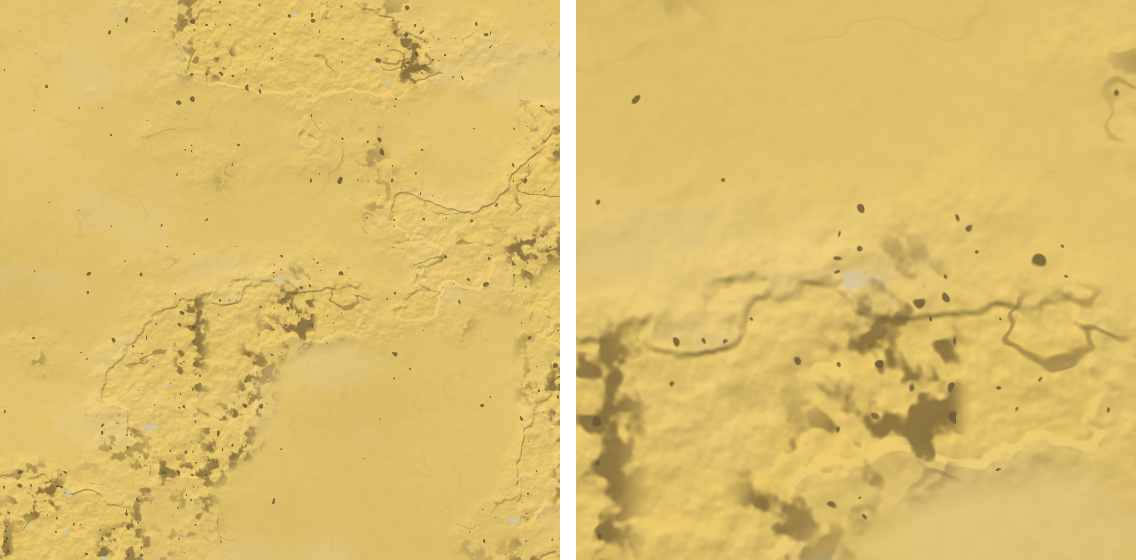
Left: the whole. Right: its middle third, enlarged.
A Shadertoy shader for this texture:

```glsl
// Weathered yellow plaster wall with flaked paint, hairline cracks, pits and grime.

float hash(vec2 p) {
    return fract(sin(dot(p, vec2(127.1, 311.7))) * 43758.5);
}

float noise(vec2 p) {
    vec2 i = floor(p), f = fract(p);
    f = f * f * (3.0 - 2.0 * f);
    return mix(mix(hash(i), hash(i + vec2(1, 0)), f.x),
               mix(hash(i + vec2(0, 1)), hash(i + vec2(1, 1)), f.x), f.y);
}

float fbm(vec2 p, int octaves) {
    float sum = 0.0, total = 0.0, amp = 0.5;
    for (int i = 0; i < octaves; i++) {
        sum += amp * noise(p);
        total += amp;
        p = mat2(1.6, 1.2, -1.2, 1.6) * p + 17.3;
        amp *= 0.5;
    }
    return sum / total;
}

// Wear gathers along the top, the lower left and the right edge.
float wear(vec2 p) {
    float top = smoothstep(0.77, 0.93, p.y);
    float corner = smoothstep(0.68, 0.35, p.x) * smoothstep(0.6, 0.42, p.y);
    float side = smoothstep(0.86, 0.97, p.x);
    return fbm(p * vec2(4.0, 5.0) + 3.7, 4) + 0.2 * max(top, max(corner, side));
}

float flaked(vec2 p, float w) {
    float ragged = w + 0.14 * (fbm(p * 26.0, 4) - 0.5);
    return smoothstep(0.70, 0.72, ragged);
}

// Surface relief: lost paint layer plus coarse and fine roughness.
float height(vec2 p) {
    float w = wear(p);
    float worn = smoothstep(0.52, 0.76, w);
    float coarse = 0.008 * fbm(p * vec2(20.0, 26.0) + 8.1, 3);
    float fine = 0.006 * fbm(p * 75.0, 3);
    return (coarse + fine) * (0.08 + 0.92 * worn) - 0.005 * flaked(p, w);
}

// Small irregular holes, one at most per cell.
float pits(vec2 p, float cells, float density) {
    p += 0.006 * (vec2(noise(p * 110.0), noise(p * 110.0 + 40.0)) - 0.5);
    vec2 id = floor(p * cells);
    vec2 centre = 0.35 + 0.3 * vec2(hash(id + 3.1), hash(id + 7.9));
    vec2 d = (fract(p * cells) - centre) * vec2(1.0, 0.6 + 0.5 * hash(id + 5.3));
    float radius = mix(0.06, 0.2, pow(hash(id + 9.7), 2.0));
    return step(hash(id), density) * smoothstep(radius + 0.04, radius - 0.04, length(d));
}

void mainImage(out vec4 fragColor, in vec2 fragCoord) {
    vec2 p = fragCoord / iResolution.xy;
    float w = wear(p);
    float worn = smoothstep(0.52, 0.76, w);

    // Paint with broad fading and chalky patches
    vec3 color = vec3(0.875, 0.755, 0.42);
    float chalk = smoothstep(0.54, 0.72, fbm(p * vec2(5.0, 8.0) + 31.0, 5));
    color = mix(color, vec3(0.885, 0.77, 0.48), 0.8 * chalk);
    color *= 1.0 + 0.08 * (fbm(p * vec2(3.0, 4.0) + 52.0, 4) - 0.5);
    color = mix(color, vec3(0.89, 0.76, 0.39), 0.45 * flaked(p, w));
    color *= 1.0 + 0.025 * (fbm(p * 160.0, 2) - 0.5);

    // Light falling from the upper left
    vec2 toLight = vec2(-0.4, 0.9);
    float slope = (height(p + toLight * 0.002) - height(p - toLight * 0.001)) / 0.003;
    color *= 1.0 + clamp(-0.2 * slope, -0.38, 0.06);

    // Broken hairline cracks
    float ridge = abs(fbm(p * vec2(6.0, 10.0) + 71.0, 5) - 0.5);
    float gaps = smoothstep(0.52, 0.66, noise(p * 17.0 + 23.0));
    float crack = smoothstep(0.013, 0.002, ridge) * gaps * (0.12 + 0.88 * worn);
    color = mix(color, vec3(0.53, 0.43, 0.24), 0.6 * crack);

    // Bare pale mortar
    float mortar = smoothstep(0.8, 0.88, fbm(p * 42.0 + 61.0, 2));
    mortar *= worn * smoothstep(0.45, 0.65, noise(p * 9.0 + 14.0));
    color = mix(color, vec3(0.79, 0.77, 0.68), 0.8 * mortar);

    // Speckled grime in upright clusters
    float cluster = worn * smoothstep(0.6, 0.82, noise(p * vec2(15.0, 9.0) + 5.0));
    float speckle = smoothstep(0.5, 0.68, fbm(p * 65.0 + 90.0, 3));
    color = mix(color, vec3(0.44, 0.36, 0.20), 0.75 * cluster * speckle);

    // Scattered pits
    float hole = pits(p, 42.0, 0.018 + 0.05 * worn + 0.3 * cluster);
    hole = max(hole, pits(p + 0.37, 75.0, 0.012 + 0.07 * worn));
    color = mix(color, vec3(0.40, 0.33, 0.20), 0.8 * hole);

    fragColor = vec4(color, 1.0);
}
```
